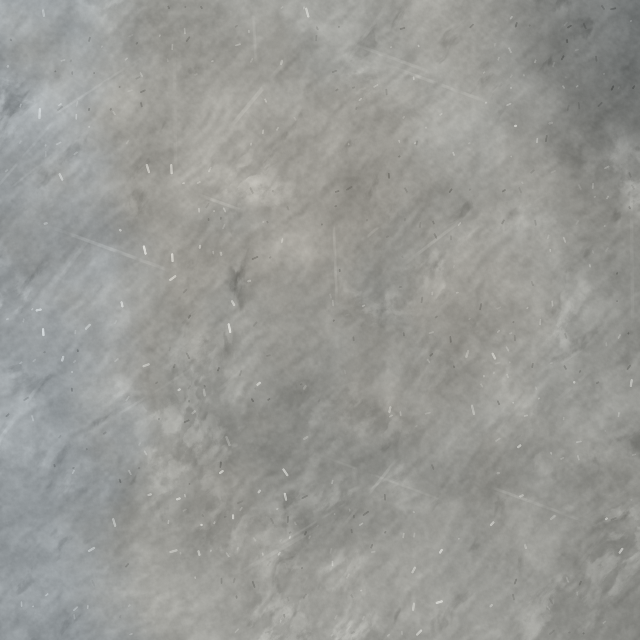
A WebGL 1 fragment shader for this texture:

```glsl
precision highp float;
// Worn grey concrete with cloudy mottling, diagonal scuffs, scratches, stains and chips.
uniform vec2 u_resolution;

#define BASE_TONE 0.577
#define CLOUD 0.19
#define MOTTLE 0.17
#define BRUSH 0.055
#define GRAIN 0.075
#define SCUFF 0.075
#define SCRATCH 0.055
#define SCRATCH_COUNT 30
#define CHIP_LIGHT 0.22
#define CHIP_DARK 0.11
#define STAIN 0.13

float hash(vec2 p) {
  return fract(sin(dot(p, vec2(127.1, 311.7))) * 43758.5453);
}

float noise(vec2 p) {
  vec2 i = floor(p), f = fract(p);
  f = f * f * (3.0 - 2.0 * f);
  return mix(mix(hash(i), hash(i + vec2(1, 0)), f.x),
             mix(hash(i + vec2(0, 1)), hash(i + vec2(1, 1)), f.x), f.y);
}

mat2 turn(float a) {
  return mat2(cos(a), sin(a), -sin(a), cos(a));
}

float fbm(vec2 p) {
  float sum = 0.0, amp = 0.5;
  for (int i = 0; i < 5; i++) {
    sum += amp * noise(p);
    p = turn(0.6) * p * 2.03 + 17.3;
    amp *= 0.5;
  }
  return sum / 0.97;
}

float segment(vec2 p, vec2 dir, float halfLength) {
  return length(p - dir * clamp(dot(p, dir), -halfLength, halfLength));
}

// Long faint lines, mostly rising to the right, fading at both ends.
float scratches(vec2 p, float px) {
  float sum = 0.0;
  for (int i = 0; i < SCRATCH_COUNT; i++) {
    float k = float(i) + 1.0;
    vec2 mid = vec2(hash(vec2(k, 1.7)), hash(vec2(k, 5.3)));
    float pick = hash(vec2(k, 9.1));
    float a = 0.75 + 0.45 * (hash(vec2(k, 3.9)) - 0.5);
    if (pick > 0.6) a = pick > 0.8 ? 1.6 + 0.3 * (pick - 0.9) : -0.35;
    float reach = mix(0.03, 0.15, hash(vec2(k, 7.7)));
    float width = mix(0.0004, 0.0019, hash(vec2(k, 2.2)));
    vec2 dir = vec2(cos(a), sin(a)), d = p - mid;
    float line = 1.0 - smoothstep(width, width + 1.5 * px, segment(d, dir, reach));
    float fade = 1.0 - smoothstep(0.4, 1.0, abs(dot(d, dir)) / reach);
    sum += line * fade * mix(0.3, 1.0, hash(vec2(k, 4.4)));
  }
  return sum * smoothstep(0.2, 0.6, noise(p * 60.0));
}

// Small strokes scattered one per cell, gathered where noise is high.
float chips(vec2 p, float cells, float seed, float density, float px) {
  vec2 id = floor(p * cells), key = id + seed;
  float present = step(1.0 - density * smoothstep(0.25, 0.8, noise(key * 0.22)), hash(key));
  vec2 center = 0.5 + 0.5 * (vec2(hash(key + 3.1), hash(key + 8.7)) - 0.5);
  float a = 1.2 + 2.0 * (hash(key + 5.9) - 0.5);
  float d = segment(fract(p * cells) - center, vec2(cos(a), sin(a)), 0.17 * hash(key + 1.3));
  float edge = px * cells;
  float cover = 1.0 - smoothstep(0.025, 0.025 + edge, d);
  return present * cover * mix(0.35, 1.0, hash(key + 6.6));
}

void main() {
  vec2 p = gl_FragCoord.xy / u_resolution.y;
  float px = 1.0 / u_resolution.y;
  vec2 warp = vec2(fbm(p * 5.0 + 3.0), fbm(p * 5.0 + 41.0)) - 0.5;
  vec2 q = p + 0.09 * warp;
  vec2 slant = turn(-0.8) * q;

  // Broad light: brighter middle, dark right side and cool left band.
  float glow = exp(-5.0 * dot(p - vec2(0.5, 0.58), p - vec2(0.5, 0.58)));
  float rightSide = smoothstep(0.72, 1.05, q.x);
  float corner = smoothstep(0.4, 0.0, length((q - 1.0) * vec2(1.3, 1.0)));
  float leftBand = 1.0 - smoothstep(0.03, 0.2, q.x + 0.25 * warp.y);
  float tone = BASE_TONE + 0.055 * glow - 0.07 * rightSide - 0.05 * corner;
  tone += 0.045 * leftBand * smoothstep(0.0, 0.4, p.y);

  // Cloudy mottling down to fine grit.
  tone += CLOUD * (fbm(q * 3.2 + 7.0) - 0.5);
  tone += MOTTLE * (fbm(q * 13.0 + 23.0) - 0.5);
  tone += BRUSH * (noise(slant * vec2(34.0, 105.0)) - 0.5);
  tone += GRAIN * (fbm(p * 150.0) - 0.5);

  // Pale scuffs with broken edges.
  vec2 scar = (turn(-0.9) * (p - vec2(0.94, 0.14))) * vec2(7.0, 14.0);
  float worn = fbm(q * 7.0 + 61.0) + 0.22 * exp(-dot(scar, scar));
  float crumbs = smoothstep(0.42, 0.66, fbm(slant * vec2(38.0, 60.0) + 11.0));
  tone += SCUFF * smoothstep(0.53, 0.76, worn) * crumbs;

  // One upright dark smear and sparse dark marks.
  vec2 smear = (q - vec2(0.37, 0.53)) * vec2(58.0, 9.0);
  float broken = smoothstep(0.38, 0.6, fbm(p * vec2(50.0, 28.0) + 5.0));
  float marks = smoothstep(0.67, 0.8, fbm(slant * vec2(13.0, 30.0) + 83.0));
  tone -= STAIN * broken * (exp(-dot(smear, smear)) + 0.5 * marks);

  tone += SCRATCH * scratches(p, px);
  tone += CHIP_LIGHT * chips(p, 24.0, 2.0, 0.22, px);
  tone += 0.5 * CHIP_LIGHT * chips(p, 47.0, 31.0, 0.2, px);
  tone -= CHIP_DARK * chips(p, 39.0, 57.0, 0.22, px);

  // Neutral grey tinted cool at the sides and warm in the middle.
  float cool = clamp(leftBand + 0.6 * corner, 0.0, 1.0);
  float warm = glow * smoothstep(0.35, 0.65, fbm(q * 4.0 + 97.0));
  vec3 color = vec3(tone, tone + 0.002, tone - 0.015);
  color += cool * vec3(-0.018, 0.003, 0.032) + warm * vec3(0.011, -0.001, -0.011);
  gl_FragColor = vec4(clamp(color, 0.0, 1.0), 1.0);
}
```
